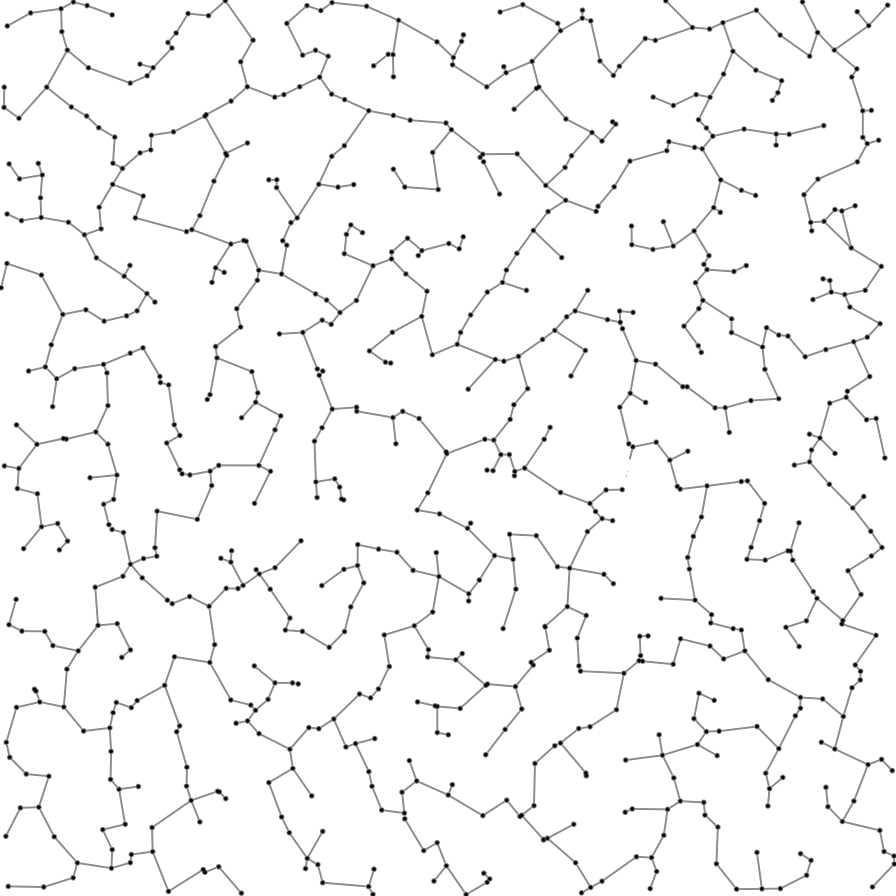
Reproduce this pattern procedurally as a three.js fragment shader.

```glsl
varying vec2 vUv;

const float GRID = 14.0;
const float NODES_PER_CELL = 4.0;
const float MAX_EDGE = 0.068;       // must stay below one cell
const float DOT_RADIUS = 0.0026;
const float LINE_HALF = 0.0005;
const float SOFTNESS = 0.0011;
const float SHORTER = 0.9999;
const int NEAR_COUNT = 36;          // 3 x 3 cells
const int WINDOW_COUNT = 64;        // 4 x 4 cells
const int MAX_SWEEPS = 8;
const vec3 PAPER = vec3(1.0);
const vec3 INK = vec3(0.02);

vec2 hash2(vec3 seed) {
  vec3 h = fract(seed * vec3(0.1031, 0.1030, 0.0973));
  h += dot(h, h.yzx + 33.33);
  return fract((h.xx + h.yz) * h.zy);
}

// Node number n in a square block of cells; cells off the canvas are empty
vec2 nodeAt(vec2 baseCell, float side, int n) {
  float index = float(n);
  float block = floor((index + 0.5) / NODES_PER_CELL);
  float slot = index - block * NODES_PER_CELL;
  float row = floor((block + 0.5) / side);
  vec2 cell = baseCell + vec2(block - row * side, row);
  if (min(cell.x, cell.y) < -0.5 || max(cell.x, cell.y) > GRID - 0.5) return vec2(-9.0);
  return (cell + hash2(vec3(cell * 3.7 + 11.0, slot * 17.3 + 5.0))) / GRID;
}

float squaredDistance(vec2 a, vec2 b) {
  vec2 d = b - a;
  return dot(d, d);
}

float segmentDistance(vec2 p, vec2 a, vec2 b) {
  vec2 along = b - a;
  float t = clamp(dot(p - a, along) / max(dot(along, along), 1e-9), 0.0, 1.0);
  return length(p - a - along * t);
}

// Share of a soft sample covered by a band around distance zero
float bandCoverage(float d, float halfWidth, float soft) {
  float high = clamp(d + soft, -halfWidth, halfWidth);
  float low = clamp(d - soft, -halfWidth, halfWidth);
  return (high - low) / (2.0 * soft);
}

// An edge joins the spanning tree unless shorter hops already link its ends
bool isTreeEdge(vec2 a, vec2 b) {
  vec3 nodes[WINDOW_COUNT];         // position; 0 unseen, 1 frontier, 2 done
  float limit = squaredDistance(a, b) * SHORTER;
  vec2 baseCell = floor(0.5 * (a + b) * GRID - 1.5);
  for (int i = 0; i < WINDOW_COUNT; i++) {
    vec2 node = nodeAt(baseCell, 4.0, i);
    nodes[i] = vec3(node, squaredDistance(node, a) < 1e-10 ? 1.0 : 0.0);
  }

  // Expand every reached node once, until b is reached or nothing grows
  bool linked = false;
  for (int s = 0; s < MAX_SWEEPS; s++) {
    bool grew = false;
    for (int j = 0; j < WINDOW_COUNT; j++) {
      vec3 source = nodes[j];
      if (linked) break;
      for (int i = 0; i < WINDOW_COUNT; i++) {
        if (source.z != 1.0) break;
        if (nodes[i].z < 0.5 && squaredDistance(nodes[i].xy, source.xy) < limit) {
          nodes[i].z = 1.0;
          grew = true;
        }
      }
      if (source.z == 1.0) {
        nodes[j].z = 2.0;
        linked = squaredDistance(source.xy, b) < limit;
      }
    }
    if (linked || !grew) break;
  }
  return !linked;
}

void main() {
  vec2 near[NEAR_COUNT];
  vec2 baseCell = floor(vUv * GRID) - 1.0;
  float ink = 0.0;

  // Dots
  for (int i = 0; i < NEAR_COUNT; i++) {
    near[i] = nodeAt(baseCell, 3.0, i);
    ink = max(ink, bandCoverage(distance(vUv, near[i]), DOT_RADIUS, SOFTNESS));
  }

  // Strongest thin link here whose ends share no closer neighbour
  float line = ink;
  vec2 start = vec2(0.0);
  vec2 end = vec2(0.0);
  for (int i = 0; i < NEAR_COUNT; i++) {
    vec2 a = near[i];
    bool reachable = ink < 0.99 && distance(vUv, a) < 0.5 * MAX_EDGE + SOFTNESS;
    for (int j = 0; j < NEAR_COUNT; j++) {
      if (!reachable) break;
      vec2 b = near[j];
      float span = squaredDistance(a, b);
      float cover = bandCoverage(segmentDistance(vUv, a, b), LINE_HALF, SOFTNESS);
      bool candidate = i != j && cover > line && span < MAX_EDGE * MAX_EDGE;
      for (int k = 0; k < NEAR_COUNT; k++) {
        if (!candidate) break;
        float farther = max(squaredDistance(a, near[k]), squaredDistance(b, near[k]));
        candidate = farther >= span * SHORTER;
      }
      if (candidate) { line = cover; start = a; end = b; }
    }
  }
  if (line > ink && isTreeEdge(start, end)) ink = line;

  gl_FragColor = vec4(mix(PAPER, INK, ink), 1.0);
}
```
